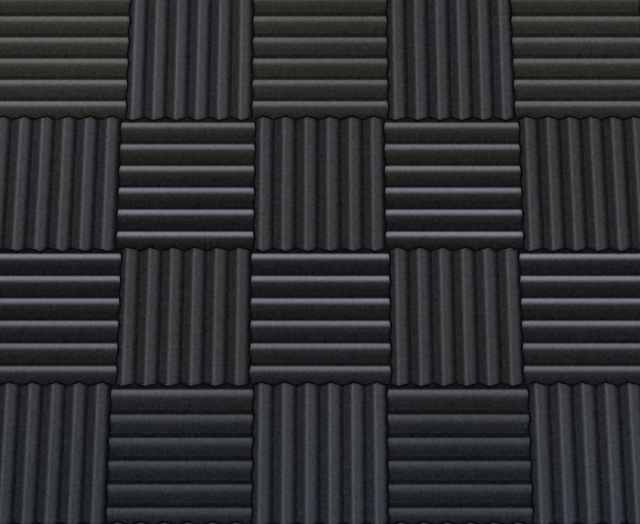
Give the GLSL for this pattern, as a WebGL 1 fragment shader.

```glsl
precision highp float;

uniform vec2 u_resolution;

const float PI = 3.14159265;

vec2 hash2(vec2 p) {
  vec3 h = fract(p.xyx * vec3(0.1031, 0.1030, 0.0973));
  h += dot(h, h.yzx + 33.33);
  return fract((h.xx + h.yz) * h.zy);
}

float gradientNoise(vec2 p) {
  vec2 i = floor(p), f = fract(p);
  vec2 s = f * f * (3.0 - 2.0 * f);
  float a = dot(hash2(i) * 2.0 - 1.0, f);
  float b = dot(hash2(i + vec2(1.0, 0.0)) * 2.0 - 1.0, f - vec2(1.0, 0.0));
  float c = dot(hash2(i + vec2(0.0, 1.0)) * 2.0 - 1.0, f - vec2(0.0, 1.0));
  float d = dot(hash2(i + 1.0) * 2.0 - 1.0, f - 1.0);
  return mix(mix(a, b, s.x), mix(c, d, s.x), s.y);
}

// Band that rises at a and falls at b within one ridge period
float band(float f, float a, float rise, float b, float fall) {
  return smoothstep(a - rise, a + rise, f) * (1.0 - smoothstep(b - fall, b + fall, f));
}

// Wedge height, peaking at the crest of each of the six ridges
float wedge(float x) {
  return 1.0 - abs(2.0 * fract(x * 6.0 + 0.05) - 1.0);
}

// Ridges running across, lit from above
vec3 levelRidges(float across, float t, float aa) {
  float low = smoothstep(0.72, 0.80, t);
  float f = fract(across * 6.0 - 0.12 * low);
  float glow = exp(-(t - 0.47) * (t - 0.47) / 0.06);
  float crest = band(f, 0.20, 0.05 + aa, 0.42, 0.11 + 0.08 * low + aa);
  float slope = band(f, 0.25, 0.06 + aa, 0.62, 0.28);
  vec3 face = mix(vec3(0.120, 0.122, 0.105), vec3(0.098, 0.098, 0.106), smoothstep(0.15, 0.45, t));
  face += 0.07 * slope + 0.035 * f * mix(1.0 - glow, 1.0, low);
  vec3 shine = mix(vec3(0.33, 0.34, 0.34), vec3(0.49, 0.50, 0.55), glow);
  face *= 1.0 - 0.25 * band(f, 0.08, 0.08, 0.18, 0.04 + aa);
  return mix(face, shine, crest * mix(0.95, 0.72, low));
}

// Ridges running down, with one broad lit face and one shaded face
vec3 uprightRidges(float across, float col, float aa) {
  float f = fract(across * 6.0 - 0.02 * (col - 2.0));
  float lit = band(f, 0.30, 0.07 + aa, 0.74, 0.12 + aa);
  float crest = band(f, 0.34, 0.06 + aa, 0.44, 0.07 + aa);
  float groove = band(f, 0.82, 0.08 + aa, 0.98, 0.02 + aa);
  vec3 c = mix(vec3(0.150, 0.150, 0.160), vec3(0.232, 0.234, 0.246), lit);
  return c + 0.075 * crest - 0.055 * groove;
}

void main() {
  vec2 p = gl_FragCoord.xy / u_resolution;
  float t = 1.0 - p.y;
  float aa = 9.0 / u_resolution.y;

  // Tile coordinates on a wall leaning slightly back at the top
  vec2 wall = vec2((p.x - 0.5) / (0.2 + 0.021 * t) + 2.5,
                   0.07 + t * (4.17 - 0.24 * t));
  wall.x += 0.04 * gradientNoise(vec2(wall.x * 0.7, floor(wall.y) * 1.37 + 0.5));

  // Ridge ends push scalloped edges into the neighbouring tiles
  vec2 edge = wall;
  edge.x += cos(PI * (wall.x + floor(wall.y))) * (0.008 + 0.012 * wedge(wall.y));
  edge.y -= cos(PI * (wall.y + floor(edge.x))) * (0.026 * wedge(wall.x) - 0.008);
  vec2 tile = floor(edge);
  vec2 q = wall - tile;
  bool upright = mod(tile.x + tile.y, 2.0) > 0.5;

  vec3 color;
  if (upright) {
    color = uprightRidges(q.x, tile.x, aa);
  } else {
    color = levelRidges(q.y, t, aa);
  }

  // Dark seams and soft contact shadow
  vec2 toSide = min(fract(edge), 1.0 - fract(edge));
  float gap = min(toSide.x, toSide.y);
  color *= mix(0.85, 1.0, smoothstep(0.0, 0.035, gap));
  color = mix(vec3(0.05, 0.05, 0.055), color, smoothstep(0.001, 0.009 + aa * 0.2, gap));

  // Uneven room light, faintly blue toward the floor
  color *= mix(vec3(1.0), vec3(0.91, 0.98, 1.04), smoothstep(0.65, 1.0, t));
  color *= 1.0 + 0.16 * (1.0 - smoothstep(0.0, 0.7, length(vec2(p.x, t))));
  color *= 0.97 + 0.06 * hash2(tile + 7.0).x;

  // Foam grain and faint blotches
  vec2 g = p * vec2(u_resolution.x / u_resolution.y, 1.0);
  color += 0.045 * gradientNoise(g * 170.0) + 0.018 * gradientNoise(g * 60.0);
  color *= 1.0 + 0.06 * gradientNoise(g * 5.0);

  gl_FragColor = vec4(clamp(color, 0.0, 1.0), 1.0);
}
```
